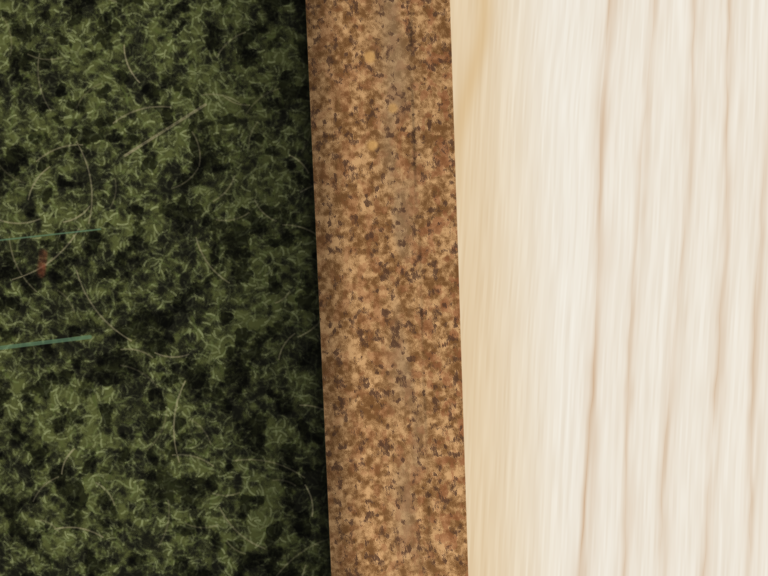
Reproduce this texture procedurally as a Shadertoy shader.

```glsl
float hash(vec2 p) {
    return fract(sin(dot(p, vec2(127.1, 311.7))) * 43758.5);
}

float noise(vec2 p) {
    vec2 i = floor(p), f = fract(p);
    f = f * f * (3.0 - 2.0 * f);
    return mix(mix(hash(i), hash(i + vec2(1, 0)), f.x),
               mix(hash(i + vec2(0, 1)), hash(i + 1.0), f.x), f.y);
}

float fbm(vec2 p) {
    float sum = 0.0, amp = 0.53;
    for (int i = 0; i < 4; i++) {
        sum += amp * noise(p);
        p = mat2(1.6, 1.2, -1.2, 1.6) * p + 7.3;
        amp *= 0.5;
    }
    return sum;
}

float segmentDist(vec2 p, vec2 a, vec2 b) {
    vec2 d = b - a;
    return length(p - a - d * clamp(dot(p - a, d) / dot(d, d), 0.0, 1.0));
}

float stroke(float dist, float width, float aa) {
    return 1.0 - smoothstep(width - aa, width + aa, dist);
}

// Randomly turned short fibres, one per cell; density is the share of cells used
float fibres(vec2 p, float cells, float width, float density, float seed, float aa) {
    vec2 q = p * cells, base = floor(q);
    float cover = 0.0;
    for (int j = -1; j <= 1; j++)
    for (int i = -1; i <= 1; i++) {
        vec2 id = base + vec2(i, j);
        float angle = 6.283 * hash(id + seed);
        vec2 centre = id + vec2(hash(id + seed + 3.1), hash(id + seed + 8.7));
        vec2 reach = vec2(cos(angle), sin(angle)) * mix(0.25, 0.7, hash(id + seed + 5.3));
        vec2 side = vec2(-reach.y, reach.x), r = q - centre;
        float along = dot(r, reach) / dot(reach, reach);
        r -= side * 0.2 * (1.0 - along * along) * step(abs(along), 1.0);
        float d = segmentDist(r, -reach, reach) / cells;
        float used = step(hash(id + seed + 11.9), density);
        cover = max(cover, used * stroke(d, width, aa) * mix(0.3, 1.0, hash(id + seed + 2.2)));
    }
    return cover;
}

vec3 moss(vec2 p, float gap, float aa) {
    float fine = fbm(p * 75.0 + 4.0);
    float light = smoothstep(0.28, 0.70, fbm(p * 13.0) * 0.4 + fine * 0.6);
    float open = mix(0.62, 1.0, smoothstep(0.0, 0.28, gap));
    vec3 col = mix(vec3(0.10, 0.10, 0.075), vec3(0.33, 0.345, 0.19), light);
    for (int i = 0; i < 4; i++) {
        float k = float(i);
        float leaf = fibres(p, 32.0 + 14.0 * k, 0.0018, 0.75, 17.0 * k, aa);
        vec3 tint = mix(vec3(0.30, 0.34, 0.17), vec3(0.58, 0.60, 0.42), k / 3.0);
        col = mix(col, tint, leaf * mix(0.15, 0.7, light));
    }
    float shade = smoothstep(0.52, 0.68, fbm(p * 38.0 + 50.0));
    col *= open * (1.0 - 0.55 * shade);
    // Dry stalks, green blades and a red bud
    float straw = max(fibres(p, 9.0, 0.0016, 0.25, 71.0, aa), fibres(p, 17.0, 0.0016, 0.25, 43.0, aa));
    straw = max(straw, stroke(segmentDist(p, vec2(0.217, 0.73), vec2(0.356, 0.818)), 0.0025, aa));
    col = mix(col, vec3(0.62, 0.57, 0.45), straw * mix(0.25, 0.8, fine) * open);
    float blade = max(stroke(segmentDist(p, vec2(0.0, 0.396), vec2(0.156, 0.415)), 0.0035, aa),
                      stroke(segmentDist(p, vec2(0.0, 0.583), vec2(0.174, 0.602)), 0.0015, aa));
    col = mix(col, vec3(0.36, 0.48, 0.37), blade * 0.7);
    float bud = stroke(segmentDist(p, vec2(0.071, 0.525), vec2(0.075, 0.56)), 0.007, 0.004);
    col = mix(col, vec3(0.45, 0.22, 0.16), bud * fine);
    return col * mix(0.5, 1.0, smoothstep(0.0, 0.03, gap));
}

vec3 bark(vec2 p, float t) {
    float mottle = fbm(p * vec2(70.0, 55.0)) * 0.5 + fbm(p * 130.0 + 9.0) * 0.5;
    vec3 col = mix(vec3(0.45, 0.31, 0.18), vec3(0.78, 0.61, 0.42), smoothstep(0.28, 0.72, mottle));
    float rust = smoothstep(0.48, 0.70, fbm(p * vec2(75.0, 60.0) + 21.0));
    col = mix(col, vec3(0.55, 0.34, 0.22), rust * mix(0.2, 0.6, t));
    float grey = exp(-pow((t - 0.60) / 0.12, 2.0)) * smoothstep(0.25, 0.7, fbm(p * vec2(30.0, 8.0)));
    col = mix(col, vec3(0.58, 0.48, 0.36), grey * 0.55);
    float fleck = smoothstep(0.54, 0.80, fbm(p * vec2(110.0, 85.0) + 35.0));
    col = mix(col, vec3(0.30, 0.21, 0.16), fleck * 0.75);
    float seam = exp(-pow((t - 0.74 + 0.03 * noise(p * 9.0)) / 0.012, 2.0));
    col *= 1.0 - 0.25 * seam * noise(p * vec2(4.0, 18.0));
    float knots = max(max(stroke(length(p - vec2(0.642, 0.901)), 0.010, 0.004),
                          stroke(length(p - vec2(0.682, 0.812)), 0.008, 0.004)),
                      stroke(length(p - vec2(0.647, 0.747)), 0.009, 0.004));
    col = mix(col, vec3(0.85, 0.66, 0.40), knots * 0.7);
    return col * mix(0.68, 1.0, smoothstep(0.0, 0.3, t)) * mix(1.06, 0.98, p.y);
}

vec3 wood(vec2 p, float inset) {
    float u = p.x - 0.055 * p.y + 0.008 * (noise(p * vec2(4.0, 5.0)) - 0.5);
    vec3 col = mix(vec3(0.89, 0.80, 0.66), vec3(0.935, 0.905, 0.85), smoothstep(0.0, 0.2, inset));
    float fibre = noise(vec2(u * 150.0, p.y * 5.0)) * 0.5 + noise(vec2(u * 300.0, p.y * 16.0)) * 0.5;
    col += (fibre - 0.5) * vec3(0.05, 0.07, 0.09);
    // Growth rings: a sharp dark side fading away to the right
    for (int i = 0; i < 5; i++) {
        float k = float(i);
        float offset = u - 1.007 - 0.071 * k - 0.006 * sin(p.y * 5.0 + k * 2.0);
        offset += 0.005 * (noise(vec2(u * 60.0, p.y * 22.0)) - 0.5);
        float band = exp(-abs(offset) / (offset < 0.0 ? 0.006 : 0.013));
        float strength = mix(0.15, 0.8, noise(vec2(u * 130.0, p.y * 9.0 + k * 9.0)));
        col = mix(col, vec3(0.78, 0.64, 0.50), band * strength * (i == 0 ? 1.0 : 0.75));
    }
    float streak = exp(-pow((inset - 0.06 * smoothstep(0.7, 1.0, p.y)) / 0.014, 2.0));
    return mix(col, vec3(0.84, 0.70, 0.49), streak * 0.5 * smoothstep(0.5, 0.9, p.y));
}

void mainImage(out vec4 fragColor, in vec2 fragCoord) {
    vec2 p = fragCoord / iResolution.y;
    float aa = 1.0 / iResolution.y;
    float left = mix(0.575, 0.530, p.y), right = mix(0.813, 0.781, p.y);
    vec3 col = moss(p, left - p.x, aa);
    col = mix(col, bark(p, (p.x - left) / (right - left)), smoothstep(-aa, aa, p.x - left));
    col = mix(col, wood(p, p.x - right), smoothstep(-aa, aa, p.x - right));
    fragColor = vec4(clamp(col, 0.0, 1.0), 1.0);
}
```
